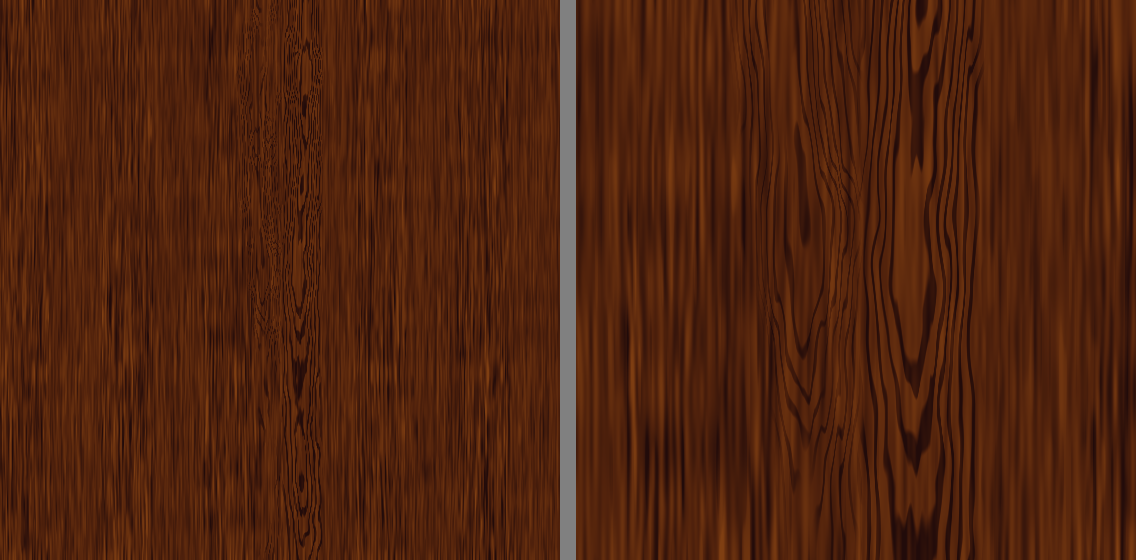
Left: the whole. Right: its middle third, enlarged.
Write a Shadertoy shader that draws this texture.

```glsl
// Dark reddish-brown wood veneer with vertical grain, laid in narrow strips.
// Fine parallel lines and stretched noise give the fibres; the contours of a
// wandering height field draw the arched growth rings of the central bands.

#define STRIPS 11.0
#define FIBRE_CONTRAST 0.95
#define BASE_TONE 0.60
#define RING_DARKNESS 0.66
#define SEAM_DARKNESS 0.22
#define RING_FEATHER 0.018
#define LINE_COUNT 165.0
#define DARK_WOOD vec3(0.13, 0.042, 0.038)
#define MID_WOOD vec3(0.32, 0.134, 0.046)
#define LIGHT_WOOD vec3(0.43, 0.203, 0.061)

const float TAU = 6.2831853;

float hash(vec2 p) {
    return fract(sin(dot(p, vec2(127.1, 311.7))) * 43758.5453);
}

float noise(vec2 p) {
    vec2 cell = floor(p);
    vec2 f = fract(p);
    f = f * f * (3.0 - 2.0 * f);
    float low = mix(hash(cell), hash(cell + vec2(1.0, 0.0)), f.x);
    float high = mix(hash(cell + vec2(0.0, 1.0)), hash(cell + 1.0), f.x);
    return mix(low, high, f.y);
}

// Long, nearly parallel hairlines that drift, fade and split
float hairlines(vec2 p) {
    float drift = 1.6 * noise(p * vec2(55.0, 5.0)) + 0.5 * noise(p * vec2(110.0, 16.0));
    float strength = noise(p * vec2(120.0, 9.0) + 19.0);
    return strength * sin(TAU * (p.x * LINE_COUNT + drift));
}

// Signed fibre texture: hairlines plus threads and short shreds
float fibres(vec2 p) {
    float threads = noise(p * vec2(310.0, 9.0) + 31.0) - 0.5;
    float shreds = noise(p * vec2(430.0, 30.0) + 73.0) - 0.5;
    return 0.21 * hairlines(p) + 0.48 * threads + 0.48 * shreds;
}

// Wave whose crests are growth rings: arches inside, straight lines outside
float ringWave(vec2 p, float centre, float halfWidth, float count, float seed) {
    p.y += RING_FEATHER * (noise(p * vec2(300.0, 14.0) + seed) - 0.5);
    float u = (p.x - centre) / halfWidth;
    u += 0.5 * (noise(vec2(p.y * 4.0, seed)) - 0.5);
    u += 0.24 * (noise(vec2(u * 2.0, p.y * 26.0 + seed)) - 0.5);
    float arch = 1.0 - smoothstep(0.05, 1.2, abs(u));
    float height = 4.2 * noise(vec2(p.y * 6.0 + seed, seed)) + 9.0 * p.y;
    height += 1.4 * noise(vec2(u * 1.8 + seed, p.y * 15.0));
    float climb = 4.2 * p.y;
    float phase = count * sqrt(u * u + 0.02) - (height - climb) * (0.1 + 0.9 * arch);
    phase += 0.3 * noise(vec2(u * 6.0, p.y * 50.0 + seed));
    return sin(TAU * phase);
}

// Soft mask between two vertical edges
float band(float x, float left, float right, float softness) {
    return smoothstep(left - softness, left + softness, x)
         * (1.0 - smoothstep(right - softness, right + softness, x));
}

void mainImage(out vec4 fragColor, in vec2 fragCoord) {
    vec2 uv = fragCoord / iResolution.xy;
    vec2 p = uv;
    p.x += 0.004 * (noise(uv * vec2(9.0, 3.5)) - 0.5);
    float fibre = fibres(p);

    // Strips alternate between streaky and calm, mirrored about the middle
    float strip = floor(uv.x * STRIPS);
    float streaky = 0.5 + 0.5 * cos(0.5 * TAU * (abs(strip - 4.5) - 0.5));
    float lower = 1.0 - smoothstep(0.46, 0.5, uv.y + 0.03 * noise(vec2(uv.x * 40.0, 2.0)));
    float contrast = FIBRE_CONTRAST * mix(0.75, 1.15, streaky) * (1.0 + 0.12 * lower);

    // Faint broad shading and fibres
    float tone = BASE_TONE + contrast * fibre;
    tone += 0.05 * (noise(p * vec2(24.0, 1.4) + 5.0) - 0.5);
    tone += 0.05 * (noise(p * vec2(95.0, 2.0) + 17.0) - 0.5);
    tone += 0.03 * (hash(vec2(strip, 8.0)) - 0.5);

    // Orange flecks and dark pores
    float fleck = smoothstep(0.66, 0.86, noise(p * vec2(350.0, 18.0) + 47.0));
    float pore = smoothstep(0.68, 0.86, noise(p * vec2(370.0, 13.0) + 91.0));
    tone += contrast * (0.20 * fleck - 0.23 * pore);

    // Thin seams between strips, broken along their length
    float seamDistance = abs(fract(p.x * STRIPS + 0.5) - 0.5) / STRIPS;
    float seam = 1.0 - smoothstep(0.0004, 0.0018, seamDistance);
    tone -= SEAM_DARKNESS * seam * noise(vec2(strip * 3.0, uv.y * 5.0));

    // Left figured band: thin, patchy lines, narrowing downward
    float leftEdge = mix(0.462, 0.425, smoothstep(0.3, 0.75, uv.y));
    float leftBand = band(p.x, leftEdge, 0.502, 0.008);
    float thinWave = ringWave(p, 0.465, 0.042, 3.6, 13.0) + 0.7 * fibre;
    float patches = smoothstep(0.2, 0.6, noise(p * vec2(70.0, 11.0) + 61.0));
    float thinRing = smoothstep(0.4, 0.95, thinWave) * patches;
    float leftTone = 0.70 + 0.75 * fibre - 0.55 * thinRing - 0.16 * pore;
    tone = mix(tone, leftTone, 0.85 * leftBand);

    // Right figured band: bold nested arches and eyes
    float rightBand = band(p.x, 0.505, 0.574, 0.005);
    float boldWave = ringWave(p, 0.540, 0.036, 2.0, 4.0) + 0.7 * fibre;
    float lineWidth = 0.5 * (noise(p * vec2(50.0, 9.0) + 23.0) - 0.5);
    float boldRing = smoothstep(0.15, 0.85, boldWave + lineWidth);
    float rightTone = 0.76 + 0.75 * fibre - RING_DARKNESS * boldRing - 0.12 * pore;
    tone = mix(tone, rightTone, rightBand);

    // Tone to colour
    tone = clamp(tone, 0.0, 1.25);
    vec3 wood = mix(DARK_WOOD, MID_WOOD, min(tone / 0.6, 1.0));
    wood += (LIGHT_WOOD - MID_WOOD) * max(tone - 0.6, 0.0) / 0.4;
    fragColor = vec4(wood, 1.0);
}
```
